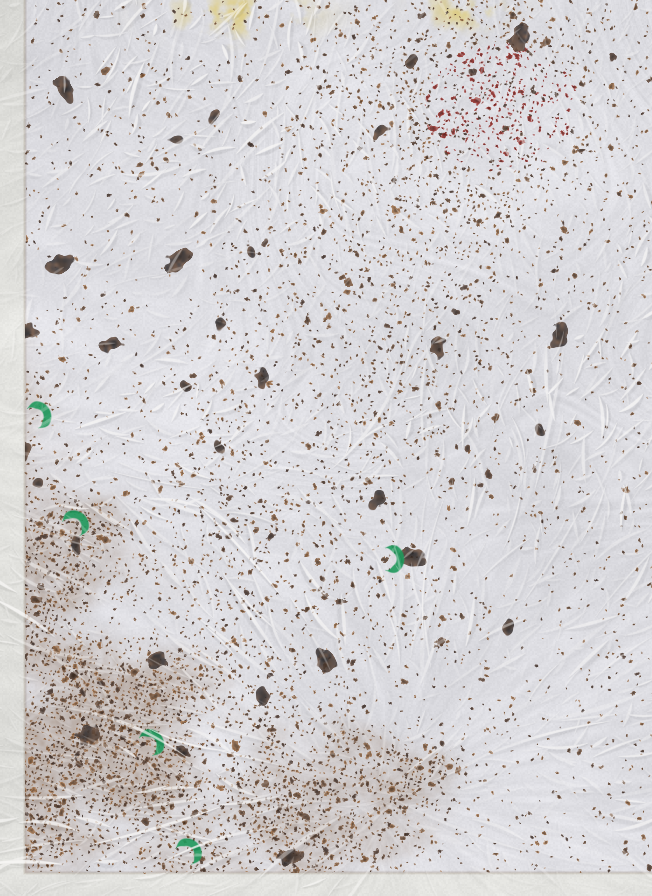
This texture is drawn by a Shadertoy shader. Its source:

```glsl
// Dusty pale paper under wrinkled clear film: brown grains gather at lower left,
// with red crumbs, yellow stains and green arcs. Grains and glints are scattered
// on jittered grids; a flow field turns the glints and masks set the densities.

float hash(vec2 p) {
    vec3 q = fract(p.xyx * vec3(0.1031, 0.1030, 0.0973));
    q += dot(q, q.yzx + 33.33);
    return fract((q.x + q.y) * q.z);
}

vec2 hash2(vec2 p) { return vec2(hash(p), hash(p + 71.7)); }

mat2 turn(float a) { return mat2(cos(a), -sin(a), sin(a), cos(a)); }

float noise(vec2 p) {
    vec2 i = floor(p), f = fract(p);
    f = f * f * (3.0 - 2.0 * f);
    return mix(mix(hash(i), hash(i + vec2(1, 0)), f.x),
               mix(hash(i + vec2(0, 1)), hash(i + vec2(1, 1)), f.x), f.y);
}

float fbm(vec2 p) {
    float sum = 0.0, amp = 0.5;
    for (int i = 0; i < 4; i++) {
        sum += amp * noise(p);
        p = turn(0.6) * p * 2.03 + 17.0;
        amp *= 0.5;
    }
    return sum / 0.9375;
}

float glow(vec2 d, vec2 size) { d /= size; return exp(-dot(d, d)); }

// Steep folds above, a fan of folds around a low hub below
float flowAngle(vec2 p) {
    vec2 d = p - vec2(0.43, 0.11);
    float fan = atan(d.y / (abs(d.x) + 0.01) * sign(d.x));
    float steep = 1.1 + 1.5 * (noise(p * 5.0 + 40.0) - 0.5);
    return mix(fan, steep, smoothstep(0.36, 0.56, p.y));
}

// Tapered, bent film folds: x = white glint, y = grey shadow beside it
vec2 folds(vec2 p, float scale, float width, float spread, float seed) {
    vec2 q = p * scale, result = vec2(0);
    float blur = scale * 0.8 / iResolution.y;
    for (int j = -1; j <= 1; j++)
    for (int i = -1; i <= 1; i++) {
        vec2 cell = floor(q) + vec2(i, j);
        vec2 h = hash2(cell + seed), k = hash2(cell + seed + 133.0);
        vec2 center = cell + 0.15 + 0.7 * h;
        vec2 d = turn(flowAngle(center / scale) + spread * (k.x - 0.5)) * (q - center);
        float along = d.x / mix(0.25, 0.85, k.y);
        float taper = max(1.0 - along * along, 0.0);
        float across = d.y - 0.5 * (h.x - 0.5) * d.x * d.x;
        float w = width * scale * taper * mix(0.4, 1.2, h.y);
        float power = mix(0.35, 1.0, hash(cell + seed + 9.0)) * smoothstep(0.0, 0.25, taper);
        result.x = max(result.x, power * smoothstep(blur, -blur, abs(across) - w));
        result.y = max(result.y, power * smoothstep(2.0 * blur, -blur, abs(across + 2.5 * w) - w));
    }
    return result;
}

// Ragged crumbs: x = coverage, y = random tint, z = closeness to the core
vec3 grains(vec2 p, float scale, float density, float radius, float seed) {
    vec2 q = turn(seed) * p * scale + seed * 13.0;
    vec2 cell = floor(q), h = hash2(cell), k = hash2(cell + 57.0);
    vec2 d = turn(k.x * 6.28) * (fract(q) - 0.32 - 0.36 * h);
    float r = radius * scale * mix(0.5, 1.1, k.y * k.y);
    float dist = length(d * vec2(0.8, 1.25)) + r * 0.9 * (noise(q * 1.6 / (radius * scale)) - 0.5);
    float blur = 0.7 * scale / iResolution.y;
    float here = step(hash(cell + 211.0), density);
    return vec3(here * smoothstep(blur, -blur, dist - r), hash(cell + 5.0), smoothstep(r, 0.0, dist));
}

void mainImage(out vec4 fragColor, in vec2 fragCoord) {
    vec2 p = fragCoord / iResolution.y;
    float px = 1.0 / iResolution.y;
    float cloud = fbm(p * 9.0);

    // Paper, with the bare film margin at left and bottom
    float edge = min(p.x - 0.028, p.y - 0.026);
    float paper = smoothstep(-px, px, edge);
    vec3 color = mix(vec3(0.875, 0.875, 0.86), vec3(0.865, 0.865, 0.885), paper);
    color += 0.08 * (fbm(p * 5.0 + 60.0) - 0.48) + 0.025 * (hash(floor(p * 512.0)) - 0.5);
    color += 0.07 * (fbm(turn(flowAngle(p)) * p * vec2(18.0, 60.0)) - 0.5);
    color -= vec3(0.10, 0.12, 0.14) * smoothstep(0.003, 0.0, abs(edge));

    // Dust drift and stains
    float drift = smoothstep(0.14, -0.12, p.y + 0.9 * p.x - 0.5 + 0.35 * (cloud - 0.5)) * paper;
    float dust = drift * smoothstep(0.25, 0.62, fbm(p * vec2(8.0, 13.0) + 5.0));
    color = mix(color, vec3(0.67, 0.60, 0.55), 0.62 * dust * mix(0.6, 1.2, noise(p * 170.0)));
    float yellow = glow(p - vec2(0.27, 0.985), vec2(0.07, 0.025)) + glow(p - vec2(0.52, 0.99), vec2(0.04, 0.02));
    color = mix(color, vec3(0.87, 0.80, 0.50), yellow * smoothstep(0.4, 0.7, fbm(p * 45.0)));

    // Crumbs from fine specks to clumps
    float red = glow(p - vec2(0.56, 0.88), vec2(0.085, 0.07));
    float belt = exp(-pow((p.x - 0.2 - 0.33 * p.y) / 0.15, 2.0));
    float sizes[5] = float[5](0.0015, 0.0022, 0.0032, 0.0045, 0.0115);
    float counts[5] = float[5](0.55, 0.36, 0.28, 0.10, 0.10);
    for (int i = 0; i < 5; i++) {
        float crowd = 0.12 + 0.5 * belt * cloud + 1.1 * dust + 0.6 * red;
        if (i == 4) crowd = 0.6 + 0.8 * drift;
        vec3 g = grains(p, 0.3 / sizes[i], counts[i] * crowd * paper, sizes[i], 1.3 + float(i));
        vec3 tint = mix(vec3(0.30, 0.23, 0.20), vec3(0.62, 0.44, 0.29), g.y);
        tint = mix(tint, vec3(0.56, 0.18, 0.16), step(0.35, red) * step(0.3, g.y));
        if (i == 4) tint = mix(vec3(0.20, 0.19, 0.20), vec3(0.42, 0.31, 0.24), noise(p * 220.0));
        color = mix(color, tint * (1.1 - 0.4 * g.z), 0.88 * g.x);
    }

    // Green arcs, tapered at both ends
    for (int i = 0; i < 5; i++) {
        float n = float(i);
        vec2 center = vec2(0.04, 0.535) + n * vec2(0.042, -0.122);
        if (i == 2) center += vec2(0.31, 0.085);
        vec2 d = turn(0.5 + 0.5 * sin(n * 2.2)) * (p - center);
        float r = length(d), facing = d.x / max(r, 0.001);
        float stroke = abs(r - 0.013) - 0.0042 * smoothstep(-0.35, 0.6, facing);
        color = mix(color, vec3(0.12, 0.60, 0.36), 0.9 * smoothstep(px, -px, stroke) * step(-0.35, facing));
    }

    // Film folds over everything, longest in the lower fan
    float low = smoothstep(0.56, 0.36, p.y);
    float left = low * smoothstep(0.55, 0.3, p.x);
    vec2 film = folds(p, 9.0, 0.0016, 0.35, 3.0) * mix(0.55, 0.9, low);
    film = max(film, folds(p, 13.0, 0.0024, 0.4, 31.0) * mix(0.3, 0.9, left));
    film = max(film, folds(p, 22.0, 0.0017, 1.0, 83.0) * 0.8);
    film = max(film, folds(p, 38.0, 0.0016, 2.0, 127.0) * mix(0.85, 0.4, low));
    film *= mix(0.45, 1.1, smoothstep(0.3, 0.6, fbm(p * 6.0 + 90.0)));
    color -= 0.07 * film.y * (1.0 - film.x);
    color = mix(color, vec3(0.975, 0.97, 0.965), clamp(film.x, 0.0, 1.0) * 0.85);
    fragColor = vec4(clamp(color, 0.0, 1.0), 1.0);
}
```
